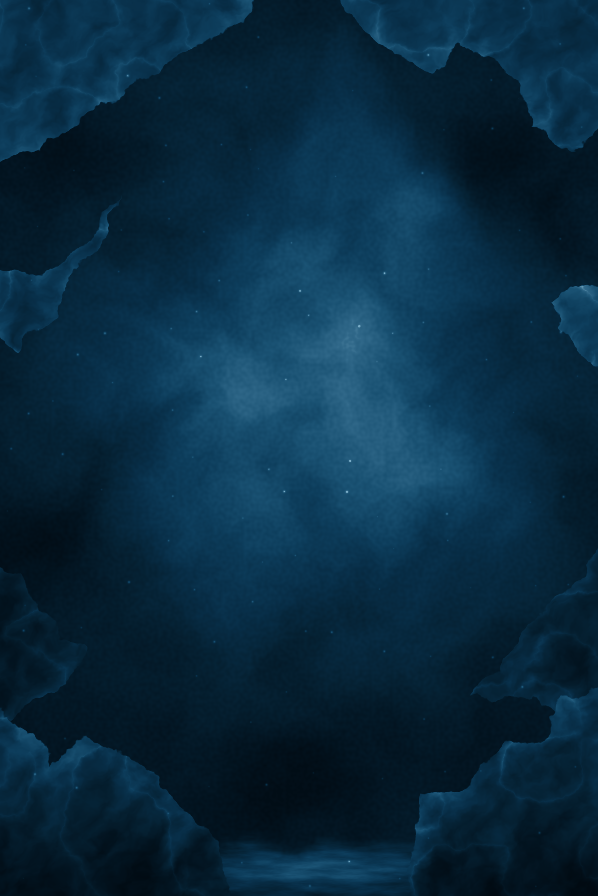
This background is drawn by a WebGL 2 fragment shader. Its source:

```glsl
#version 300 es
precision highp float;
// A misty blue hollow framed by jagged rocks, with a softly lit floor and drifting specks.
// Gaussian glows and warped gradient noise make the mist; noise-bent polygons make the rocks.
// Everything is painted as one tone value, which a colour ramp turns into blue at the end.

uniform vec2 u_resolution;
out vec4 fragColor;

// Lengths are in canvas widths, tones are positions along RAMP.
const vec2 GLOW_CENTER = vec2(0.53, 0.87);
const vec2 GLOW_SIZE = vec2(0.39, 0.47);
const float GLOW_TONE = 4.2;
const float DARK_TONE = 0.9;
const float MIST_CONTRAST = 3.2;
const float GRAIN = 0.35;
const float ROCK_RELIEF = 7.0;
const float EDGE_BEND = 0.035;
const float STAR_CELLS = 13.0;
const float STAR_RADIUS = 0.0022;
const vec2 FLOOR_CENTER = vec2(0.53, 0.045);
const vec2 FLOOR_SIZE = vec2(0.21, 0.035);

const vec3 RAMP[8] = vec3[8](
  vec3(0.004, 0.04, 0.07), vec3(0.01, 0.08, 0.13), vec3(0.02, 0.13, 0.20), vec3(0.03, 0.18, 0.28),
  vec3(0.05, 0.24, 0.36), vec3(0.10, 0.32, 0.45), vec3(0.19, 0.41, 0.54), vec3(0.48, 0.68, 0.78));

// Soft patches of light and shade: x, y, radius, tone change.
const vec4 PATCHES[8] = vec4[8](
  vec4(0.69, 1.15, 0.09, 1.3), vec4(0.33, 0.86, 0.12, 0.7), vec4(0.70, 0.70, 0.16, 0.9),
  vec4(0.80, 1.24, 0.10, -1.6), vec4(0.93, 1.10, 0.12, -1.2), vec4(0.16, 1.20, 0.14, -1.0),
  vec4(0.50, 0.17, 0.18, -0.9), vec4(0.10, 0.60, 0.15, -0.8));

vec2 hash2(vec2 p) {
  vec3 q = fract(p.xyx * vec3(0.1031, 0.1030, 0.0973));
  q += dot(q, q.yzx + 33.33);
  return fract((q.xx + q.yz) * q.zy);
}

float cornerSlope(vec2 cell, vec2 corner, vec2 f) {
  float angle = 6.2832 * hash2(cell + corner).x;
  return dot(vec2(cos(angle), sin(angle)), f - corner);
}

float gradientNoise(vec2 p) {
  vec2 i = floor(p), f = fract(p);
  vec2 u = f * f * f * (f * (f * 6.0 - 15.0) + 10.0);
  vec2 e = vec2(1.0, 0.0);
  return mix(mix(cornerSlope(i, e.yy, f), cornerSlope(i, e.xy, f), u.x),
             mix(cornerSlope(i, e.yx, f), cornerSlope(i, e.xx, f), u.x), u.y);
}

float fbm(vec2 p) {
  float sum = 0.0, amp = 0.6;
  for (int i = 0; i < 5; i++) {
    sum += amp * gradientNoise(p);
    p = mat2(1.6, 1.2, -1.2, 1.6) * p + 17.3;
    amp *= 0.52;
  }
  return sum;
}

// Signed distance to a closed outline, negative inside.
float outlineDistance(vec2 p, vec2 v[8]) {
  float d = 1e3, side = 1.0;
  for (int i = 0; i < 8; i++) {
    vec2 a = v[i], b = v[(i + 7) % 8], e = b - a, w = p - a;
    d = min(d, length(w - e * clamp(dot(w, e) / dot(e, e), 0.0, 1.0)));
    bvec3 c = bvec3(p.y >= a.y, p.y < b.y, e.x * w.y > e.y * w.x);
    if (all(c) || all(not(c))) side = -side;
  }
  return side * d;
}

// Paints one rock over the tone; light gathers along its rim.
void addRock(inout float tone, vec2 p, float relief, float base, float rim, float depth, vec2 v[8]) {
  float d = outlineDistance(p, v);
  float edge = 0.8 / u_resolution.x;
  float light = rim * exp(min(d, 0.0) / depth) * (0.75 + 0.5 * relief);
  tone = mix(tone, base + light + relief, smoothstep(edge, -edge, d));
}

float mist(vec2 p) {
  vec2 g = (p - GLOW_CENTER) / GLOW_SIZE;
  float glow = exp(-dot(g, g));
  float tone = DARK_TONE + GLOW_TONE * glow;
  vec2 warp = 0.12 * vec2(fbm(p * 4.0), fbm(p * 4.0 + 31.0));
  for (int i = 0; i < 8; i++) {
    vec2 w = (p + warp - PATCHES[i].xy) / PATCHES[i].z;
    tone += PATCHES[i].w * exp(-dot(w, w));
  }
  tone += MIST_CONTRAST * (0.35 + 0.65 * glow) * fbm(p * 4.5 + warp * 5.0);
  return tone + GRAIN * gradientNoise(p * 140.0);
}

float stars(vec2 p) {
  vec2 cell = floor(p * STAR_CELLS), h = hash2(cell + 5.0);
  vec2 center = (cell + 0.15 + 0.7 * hash2(cell + 71.0)) / STAR_CELLS;
  float r = STAR_RADIUS * (0.5 + 0.5 * h.y);
  return step(0.55, h.x) * (0.8 + 2.2 * h.y) * exp(-dot(p - center, p - center) / (r * r));
}

void main() {
  vec2 p = gl_FragCoord.xy / u_resolution.x;
  float tone = max(mist(p), 0.3);

  // Lit floor with flat streaks
  vec2 f = (p - FLOOR_CENTER) / FLOOR_SIZE;
  float streaks = fbm(p * vec2(14.0, 75.0));
  float ground = smoothstep(0.11, 0.07, p.y + 0.05 * fbm(p * 9.0));
  tone = mix(tone, 1.5 + 3.2 * exp(-dot(f, f)) + 2.0 * streaks, ground);

  // Rock surface: slope of warped noise lit from above, plus sharp veins
  vec2 q = p + EDGE_BEND * vec2(fbm(p * 14.0), fbm(p * 14.0 + 53.0));
  vec2 s = mat2(0.8, -0.6, 0.6, 0.8) * q * vec2(9.0, 12.0);
  float relief = ROCK_RELIEF * 0.3 * (fbm(s) - fbm(s + vec2(0.12, -0.2)));
  relief += 0.9 * fbm(p * 6.0 + 9.0) + 0.8 * exp(-22.0 * abs(gradientNoise(s * 0.8))) - 0.2;

  // Upper rocks
  addRock(tone, q, relief, 3.3, 1.1, 0.05, vec2[8](vec2(-0.1, 1.6), vec2(0.5, 1.6), vec2(0.41, 1.47),
    vec2(0.3, 1.4), vec2(0.24, 1.37), vec2(0.15, 1.31), vec2(0.06, 1.25), vec2(-0.1, 1.21)));
  addRock(tone, q, relief, 3.2, 1.2, 0.04, vec2[8](vec2(0.45, 1.63), vec2(0.66, 1.4), vec2(0.72, 1.38),
    vec2(0.76, 1.42), vec2(0.86, 1.37), vec2(0.89, 1.28), vec2(0.97, 1.24), vec2(1.3, 1.7)));

  // Side rocks
  addRock(tone, q, relief, 2.6, 2.4, 0.03, vec2[8](vec2(-0.1, 1.03), vec2(0.08, 1.05), vec2(0.15, 1.1),
    vec2(0.2, 1.16), vec2(0.185, 1.11), vec2(0.12, 1.04), vec2(0.08, 0.96), vec2(0.03, 0.91)));
  addRock(tone, q, relief, 3.9, 1.5, 0.03, vec2[8](vec2(1.1, 1.03), vec2(0.96, 1.02), vec2(0.92, 0.99),
    vec2(0.93, 0.95), vec2(0.96, 0.92), vec2(0.99, 0.89), vec2(1.05, 0.88), vec2(1.1, 0.95)));

  // Lower rocks, sinking into shade
  float sink = 1.6 * smoothstep(0.2, 0.0, p.y);
  addRock(tone, q, relief, 1.3, 1.1, 0.03, vec2[8](vec2(-0.1, 0.57), vec2(0.03, 0.54), vec2(0.07, 0.48),
    vec2(0.14, 0.41), vec2(0.12, 0.37), vec2(0.08, 0.33), vec2(0.02, 0.3), vec2(-0.1, 0.3)));
  addRock(tone, q, relief, 1.8, 1.3, 0.03, vec2[8](vec2(1.1, 0.64), vec2(1.0, 0.58), vec2(0.94, 0.51),
    vec2(0.86, 0.42), vec2(0.79, 0.33), vec2(0.88, 0.33), vec2(0.95, 0.3), vec2(1.1, 0.3)));
  addRock(tone, q, relief, 2.4 - sink, 1.8, 0.04, vec2[8](vec2(-0.2, -0.2), vec2(-0.1, 0.38), vec2(0.05, 0.28),
    vec2(0.09, 0.22), vec2(0.15, 0.265), vec2(0.26, 0.215), vec2(0.37, 0.07), vec2(0.4, -0.2)));
  addRock(tone, q, relief, 2.3 - sink, 2.0, 0.04, vec2[8](vec2(1.2, -0.2), vec2(1.2, 0.45), vec2(0.95, 0.33),
    vec2(0.91, 0.265), vec2(0.84, 0.255), vec2(0.78, 0.185), vec2(0.7, 0.175), vec2(0.66, -0.2)));

  // Specks, then tone to colour
  tone = clamp(tone + stars(p), 0.0, 6.999);
  int k = int(tone);
  fragColor = vec4(mix(RAMP[k], RAMP[k + 1], fract(tone)), 1.0);
}
```
